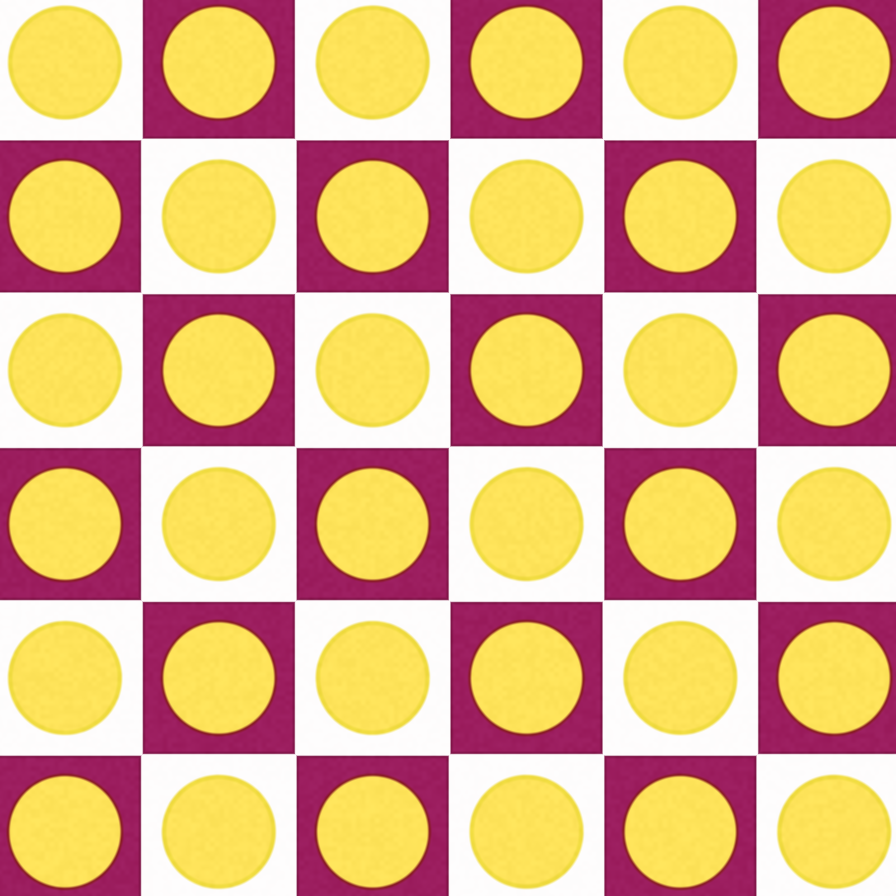
Reproduce this pattern procedurally as a WebGL 2 fragment shader.

```glsl
#version 300 es
precision highp float;
// Plum and white checkerboard with a rimmed yellow disc in every square.

uniform vec2 u_resolution;
out vec4 fragColor;

float hash(vec2 p) {
    return fract(sin(dot(p, vec2(127.1, 311.7))) * 43758.5453);
}

float valueNoise(vec2 p) {
    vec2 i = floor(p), f = fract(p);
    f = f * f * (3.0 - 2.0 * f);
    return mix(mix(hash(i), hash(i + vec2(1, 0)), f.x),
               mix(hash(i + vec2(0, 1)), hash(i + vec2(1, 1)), f.x), f.y);
}

// Coverage of the region where the signed distance is negative
float fill(float dist, float blur) {
    return 1.0 - smoothstep(-blur, blur, dist);
}

void main() {
    vec2 uv = gl_FragCoord.xy / u_resolution;

    // Just under six squares span the canvas, cropped at the left and bottom
    vec2 grid = (uv + vec2(0.0133, 0.0142)) / 0.1717;
    vec2 cell = floor(grid);
    vec2 local = fract(grid) - 0.5;
    float blur = max(0.011, 0.8 / (0.1717 * min(u_resolution.x, u_resolution.y)));
    bool isPlum = mod(cell.x + cell.y, 2.0) < 0.5;

    vec3 white = vec3(0.995, 0.99, 0.99);
    vec3 plum = vec3(0.61, 0.115, 0.37);
    vec3 darkPlum = vec3(0.49, 0.07, 0.27);
    vec3 yellow = vec3(0.995, 0.89, 0.35);

    // Plum squares carry a thin dark outline
    float square = max(abs(local.x), abs(local.y)) - 0.494;
    vec3 color = white;
    if (isPlum) {
        vec3 panel = mix(darkPlum, plum, fill(square + 0.013, blur));
        color = mix(white, panel, fill(square, blur * 0.6));
    }

    // Discs: dark red rim on plum, soft golden rim on white
    float disc = length(local) - (isPlum ? 0.378 : 0.37);
    vec3 rim = isPlum ? vec3(0.53, 0.1, 0.13) : vec3(0.94, 0.86, 0.25);
    float rimWidth = isPlum ? 0.016 : 0.028;
    color = mix(color, rim, fill(disc, blur));
    color = mix(color, yellow, fill(disc + rimWidth, blur));

    // Faint mottling, weaker on white
    float grain = valueNoise(uv * 190.0) - 0.5;
    float onWhite = smoothstep(0.7, 0.95, color.b);
    color += grain * mix(0.035, 0.008, onWhite) * vec3(0.7, 0.8, 1.0);

    fragColor = vec4(clamp(color, 0.0, 1.0), 1.0);
}
```
